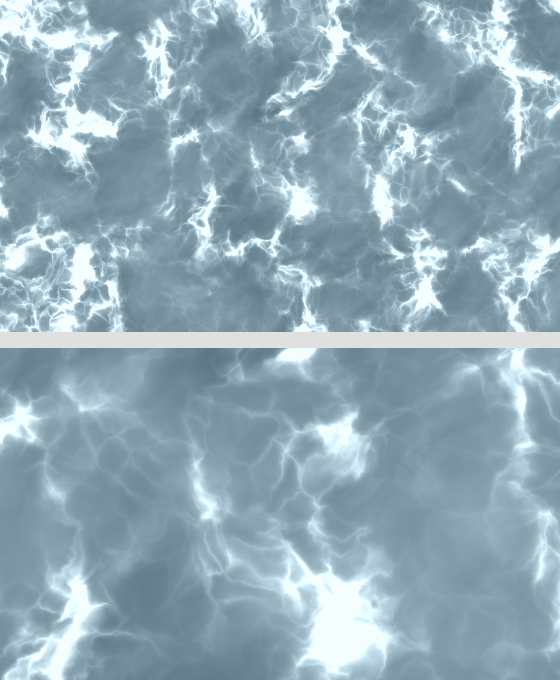
Top: the whole. Bottom: its middle third, enlarged.
Reproduce this texture procedurally as a Shadertoy shader.

```glsl
// Patchy white foam drifting over blue-grey water.
// Warped cell borders form the veins and crumbly lace; layered
// gradient noise forms the murky water and decides where foam gathers.

vec2 hash2(vec2 cell) {
    vec2 k = vec2(dot(cell, vec2(127.1, 311.7)), dot(cell, vec2(269.5, 183.3)));
    return fract(sin(k) * 43758.5);
}

float corner(vec2 cell, vec2 offset) {
    return dot(hash2(cell) * 2.0 - 1.0, offset);
}

float gradientNoise(vec2 p) {
    vec2 i = floor(p), f = fract(p);
    vec2 u = f * f * f * (f * (f * 6.0 - 15.0) + 10.0);
    vec2 e = vec2(0.0, 1.0);
    return mix(mix(corner(i, f), corner(i + e.yx, f - e.yx), u.x),
               mix(corner(i + e.xy, f - e.xy), corner(i + e.yy, f - e.yy), u.x), u.y);
}

float clouds(vec2 p) {
    float sum = 0.0, amp = 0.55;
    for (int i = 0; i < 5; i++) {
        sum += amp * gradientNoise(p);
        p = mat2(1.6, 1.2, -1.2, 1.6) * p + 7.3;
        amp *= 0.5;
    }
    return sum;
}

// Gap between the two nearest cell centres: zero on a border
float cellBorder(vec2 p) {
    vec2 i = floor(p), f = fract(p);
    float nearest = 8.0, second = 8.0;
    for (int y = -1; y <= 1; y++)
    for (int x = -1; x <= 1; x++) {
        vec2 g = vec2(x, y);
        float d = length(g + hash2(i + g) - f);
        second = min(second, max(nearest, d));
        nearest = min(nearest, d);
    }
    return second - nearest;
}

void mainImage(out vec4 fragColor, in vec2 fragCoord) {
    vec2 p = fragCoord / iResolution.y;

    // Broad warp bends the veins, fine warp crumbles their edges
    vec2 warp = vec2(clouds(p * 3.2 + 3.0), clouds(p * 3.2 + 21.0));
    vec2 crumble = vec2(clouds(p * 13.0 + 33.0), clouds(p * 13.0 + 57.0));
    vec2 q = p + 0.20 * warp + 0.05 * crumble;
    vec2 r = p + 0.10 * warp + 0.06 * crumble;

    // Water: soft blotches and faint streaks rising to the right
    vec2 along = mat2(0.8, -0.6, 0.6, 0.8) * (p + 0.12 * warp);
    float blotches = clouds(p * 3.4 + 0.8 * warp + 40.0);
    float streaks = clouds(along * vec2(5.0, 13.0) + 11.0);
    float tone = 0.452 + 0.22 * blotches + 0.18 * streaks;

    // Foam: main veins, the lace around them and fine bubbles
    float gap = cellBorder(q * vec2(4.8, 3.8) + 5.0);
    float vein = exp(-9.0 * gap);
    float halo = exp(-2.4 * gap);
    float lace = exp(-6.0 * cellBorder(r * 12.0 + 2.0));
    float bubbles = exp(-5.0 * cellBorder(r * 27.0 + 9.0));
    float broken = smoothstep(-0.25, 0.25, clouds(r * 15.0 + 71.0));
    float gather = clouds(p * 3.7 + 0.5 * warp + 63.0) - 0.06 * (p.x - 0.8);
    float cover = 0.08 + smoothstep(-0.12, 0.26, gather);
    float foam = cover * halo * (0.75 * vein + 1.0 * lace + 0.6 * bubbles);
    foam *= 0.35 + 1.2 * broken;
    tone += 0.95 * pow(foam, 1.2);

    // Blue-grey tint that bleaches to white
    vec3 color = min(tone + vec3(0.0, 0.105, 0.155), vec3(0.96, 0.995, 1.0));
    fragColor = vec4(color, 1.0);
}
```
